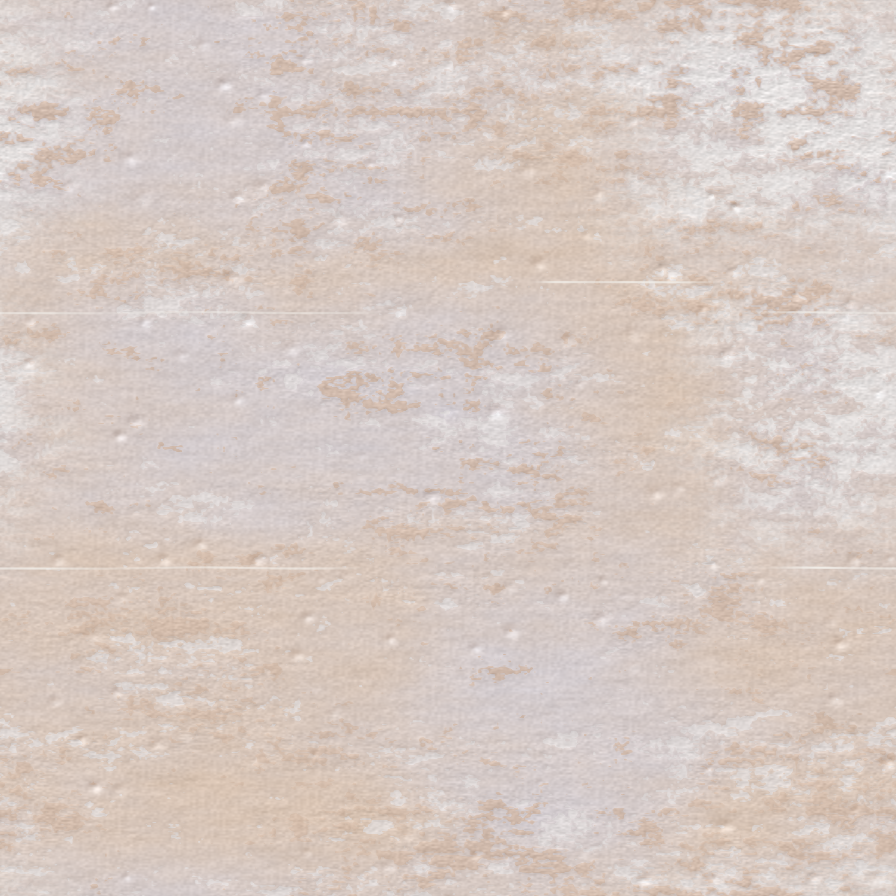
Reproduce this texture procedurally as a Shadertoy shader.

```glsl
// Weathered painted plaster: tan ground under lavender and chalk-white paint that
// has chipped away in fine horizontal flakes, with blisters and hairline seams.
// Wrapping value noise drives wash, flakes and relief, so the tile is seamless.

const vec3 TAN      = vec3(0.850, 0.768, 0.702);
const vec3 RUST     = vec3(0.800, 0.690, 0.610);
const vec3 LAVENDER = vec3(0.828, 0.806, 0.826);
const vec3 PALE     = vec3(0.885, 0.868, 0.866);
const vec3 CHALK    = vec3(0.912, 0.904, 0.900);
const vec2 FLAKE_FREQ   = vec2(36.0, 64.0);  // flake cells across and down
const vec2 LIGHT_STEP   = vec2(-0.0010, 0.0020);
const float RELIEF      = 0.36;
const float BLISTERS    = 15.0;              // blister grid cells per side
const float BLISTER_ODDS = 0.5;
const float SEAM_WIDTH  = 0.0009;
const float SEAM_RIVETS = 9.0;

float hash(vec2 p) {
    return fract(sin(dot(p, vec2(127.1, 311.7))) * 43758.5453);
}

// Value noise that wraps after freq cells
float noise(vec2 p, vec2 freq, float seed) {
    vec2 q = p * freq, i = floor(q), f = q - i;
    f = f * f * (3.0 - 2.0 * f);
    vec2 a = mod(i, freq) + seed * 17.0, b = mod(i + 1.0, freq) + seed * 17.0;
    return mix(mix(hash(a), hash(vec2(b.x, a.y)), f.x),
               mix(hash(vec2(a.x, b.y)), hash(b), f.x), f.y);
}

float fbm(vec2 p, vec2 freq, int octaves, float gain, float seed) {
    float sum = 0.0, amp = 0.5, total = 0.0;
    for (int i = 0; i < octaves; i++) {
        sum += amp * noise(p, freq, seed + float(i));
        total += amp;
        amp *= gain;
        freq *= 2.0;
    }
    return sum / total;
}

// Flake height: small ragged cells gathered on longer horizontal drifts
float flakeHeight(vec2 p) {
    return mix(fbm(p, FLAKE_FREQ, 4, 0.85, 19.0), noise(p, vec2(16.0, 40.0), 29.0), 0.22);
}

// Shortest offset on the wrapping tile
vec2 wrapped(vec2 d) { return fract(d + 0.5) - 0.5; }

// Soft rounded-box region of paint
float region(vec2 p, vec2 center, vec2 radius) {
    vec2 d = wrapped(p - center) / radius;
    d *= d;
    return exp(-dot(d, d));
}

// Lit dome: bright on the lower right, shaded on the upper left
float dome(vec2 d, float radius) {
    d /= radius;
    return dot(d, vec2(0.6, -1.0)) * exp(-1.3 * dot(d, d)) + 0.25 * exp(-2.5 * dot(d, d));
}

float blisters(vec2 p) {
    vec2 cell = floor(p * BLISTERS);
    float shade = 0.0;
    for (int y = -1; y <= 1; y++)
    for (int x = -1; x <= 1; x++) {
        vec2 c = cell + vec2(x, y), id = mod(c, BLISTERS);
        vec2 center = (c + vec2(hash(id + 3.1), hash(id + 8.7))) / BLISTERS;
        float size = mix(0.0040, 0.0080, hash(id + 5.3));
        float strength = step(hash(id + 1.9), BLISTER_ODDS) * mix(0.35, 1.0, hash(id + 6.1));
        shade += strength * dome((p - center) * vec2(0.8, 1.0), size);
    }
    return shade;
}

// x: hairline coverage, y: shading of the rivets beside it
vec2 seam(vec2 p, vec2 center, float halfLength, float px) {
    vec2 d = wrapped(p - center);
    d.y += 0.0015 * (noise(p, vec2(9.0, 1.0), 31.0) - 0.5);
    float along = 1.0 - smoothstep(halfLength * 0.75, halfLength, abs(d.x));
    float line = 1.0 - smoothstep(SEAM_WIDTH - 0.5 * px, SEAM_WIDTH + px, abs(d.y));
    float id = floor(p.x * SEAM_RIVETS);
    float pick = hash(vec2(id, center.y * 91.0));
    vec2 rivet = vec2((fract(p.x * SEAM_RIVETS) - 0.25 - 0.5 * pick) / SEAM_RIVETS,
                      d.y + (pick < 0.5 ? 0.009 : -0.009));
    float wear = 0.3 + 0.7 * noise(p, vec2(24.0, 1.0), 37.0);
    return along * vec2(line * wear, dome(rivet, 0.007));
}

void mainImage(out vec4 fragColor, in vec2 fragCoord) {
    vec2 p = fragCoord / iResolution.xy;
    float px = 1.0 / iResolution.y;

    // Broad layout, edges ragged by noise
    vec2 ragged = p + 0.09 * (vec2(fbm(p, vec2(7.0, 12.0), 4, 0.6, 1.0),
                                   fbm(p, vec2(7.0, 12.0), 4, 0.6, 7.0)) - 0.5);
    float chalk = max(region(ragged, vec2(0.88, 0.87), vec2(0.20, 0.14)),
                      region(ragged, vec2(0.91, 0.53), vec2(0.14, 0.14)));
    float paint = max(region(ragged, vec2(0.24, 0.88), vec2(0.31, 0.15)),
                  max(region(ragged, vec2(0.34, 0.54), vec2(0.31, 0.13)),
                      region(ragged, vec2(0.63, 0.20), vec2(0.15, 0.17))));
    float broad = fbm(p, vec2(5.0, 12.0), 5, 0.7, 13.0) - 0.5;
    float wash = clamp(0.24 + 0.56 * max(paint, 0.85 * chalk) + 0.9 * broad, 0.0, 1.0);
    vec3 col = mix(TAN, LAVENDER, wash);

    // Flakes: tan shows through paint, pale paint clings to tan
    float flake = flakeHeight(p);
    float rough = smoothstep(0.36, 0.64, fbm(p, vec2(5.0, 12.0), 4, 0.6, 23.0));
    float chip = smoothstep(0.0, 0.06, flake - 0.67 + 0.13 * rough);
    float cling = smoothstep(0.0, 0.06, 0.31 + 0.13 * rough - flake);
    float crust = smoothstep(0.0, 0.08, 0.51 + 0.05 * rough - flake);
    col = mix(col, RUST, chip * mix(0.45, 0.75, wash));
    col = mix(col, PALE, cling * 0.75);
    col = mix(col, CHALK, crust * chalk * 0.75);

    // Embossed flakes, brushed streaks and fine tooth
    float slope = flake - flakeHeight(p + LIGHT_STEP);
    col += RELIEF * slope * (0.35 + 0.5 * rough + 0.5 * chalk);
    col += 0.030 * (noise(p, vec2(20.0, 150.0), 41.0) - 0.5);
    col += 0.012 * (noise(p, vec2(190.0, 60.0), 43.0) - 0.5);
    col += 0.050 * (noise(p, vec2(300.0), 47.0) - 0.5);

    // Seams and blisters
    vec2 seams = seam(p, vec2(0.125, 0.651), 0.31, px) * vec2(0.8, 1.0)
               + seam(p, vec2(0.125, 0.366), 0.29, px)
               + seam(p, vec2(0.700, 0.685), 0.11, px) * vec2(0.8, 1.0);
    col += (blisters(p) + 0.8 * seams.y) * vec3(0.21, 0.24, 0.26);
    col = mix(col, vec3(0.95, 0.94, 0.92), clamp(seams.x, 0.0, 1.0));
    fragColor = vec4(clamp(col, 0.0, 1.0), 1.0);
}
```
